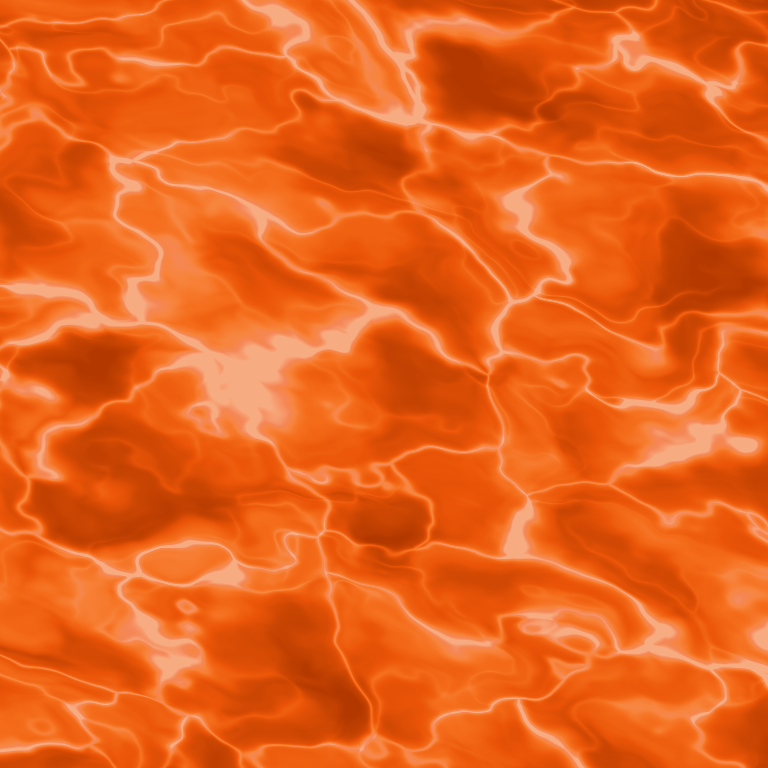
Write a Shadertoy shader that draws this texture.

```glsl
#define CELLS vec2(4.0, 6.4)     // vein cells across and up the canvas
#define SLANT 0.22               // downward tilt of the veins to the right
#define WARP 0.75                // bending of the veins, in cells
#define THIN 0.016               // narrowest vein falloff, in cells
#define THICK 0.085              // widest vein falloff, in cells
#define VEIN_HEAT 0.82
#define WISP_HEAT 0.34
#define BASE_HEAT 0.35
#define MOTTLE 1.15              // contrast of the cloudy ground

vec2 hash22(vec2 p) {
    vec3 q = fract(vec3(p.xyx) * vec3(0.1031, 0.1030, 0.0973));
    q += dot(q, q.yzx + 33.33);
    return fract((q.xx + q.yz) * q.zy);
}

float valueNoise(vec2 p) {
    vec2 cell = floor(p), f = fract(p);
    f = f * f * f * (f * (f * 6.0 - 15.0) + 10.0);
    float low = mix(hash22(cell).x, hash22(cell + vec2(1, 0)).x, f.x);
    float high = mix(hash22(cell + vec2(0, 1)).x, hash22(cell + vec2(1, 1)).x, f.x);
    return mix(low, high, f.y);
}

float fbm(vec2 p) {
    float sum = 0.0, weight = 0.53;
    for (int i = 0; i < 4; i++) {
        sum += weight * valueNoise(p);
        p = mat2(1.9, 0.5, -0.5, 1.9) * p + 17.3;
        weight *= 0.5;
    }
    return sum;
}

vec2 bend(vec2 p) {
    return vec2(fbm(p * 1.1 + 31.0), fbm(p * 1.1 + 73.0)) - 0.5;
}

// Distance to the nearest border between Voronoi cells
float borderDistance(vec2 p) {
    vec2 cell = floor(p), f = fract(p);
    vec2 nearest = vec2(0.0), nearestCell = vec2(0.0);
    float best = 8.0;
    for (int y = -1; y <= 1; y++)
    for (int x = -1; x <= 1; x++) {
        vec2 offset = vec2(x, y);
        vec2 toSeed = offset + hash22(cell + offset) - f;
        float d = dot(toSeed, toSeed);
        if (d < best) {
            best = d;
            nearest = toSeed;
            nearestCell = offset;
        }
    }
    float border = 8.0;
    for (int y = -2; y <= 2; y++)
    for (int x = -2; x <= 2; x++) {
        vec2 offset = nearestCell + vec2(x, y);
        vec2 toSeed = offset + hash22(cell + offset) - f;
        vec2 across = toSeed - nearest;
        if (dot(across, across) > 0.0001)
            border = min(border, dot(0.5 * (nearest + toSeed), normalize(across)));
    }
    return border;
}

// Thin bright curve along the middle level of a noise field
float wisp(vec2 p, float falloff) {
    float level = 2.0 * valueNoise(p) - 1.0;
    return exp(-sqrt(level * level + 0.0004) / falloff);
}

vec3 heatColor(float heat) {
    vec3 ramp[7] = vec3[7](
        vec3(0.70, 0.22, 0.00), vec3(0.79, 0.27, 0.01), vec3(0.92, 0.33, 0.03),
        vec3(0.96, 0.43, 0.11), vec3(0.97, 0.52, 0.24), vec3(0.96, 0.53, 0.34),
        vec3(0.97, 0.67, 0.50));
    float stops[7] = float[7](0.0, 0.2, 0.4, 0.6, 0.75, 0.87, 1.02);
    vec3 color = ramp[0];
    for (int i = 1; i < 7; i++) {
        float t = (heat - stops[i - 1]) / (stops[i] - stops[i - 1]);
        color = mix(color, ramp[i], clamp(t, 0.0, 1.0));
    }
    return color;
}

void mainImage(out vec4 fragColor, in vec2 fragCoord) {
    vec2 uv = fragCoord / iResolution.y;
    vec2 p = vec2(uv.x, uv.y + SLANT * uv.x) * CELLS + 5.0;
    vec2 warped = p + 2.0 * WARP * bend(p);

    // Main veins, swelling into pale patches in places
    float swell = smoothstep(0.35, 0.85, valueNoise(p * 1.9 + 11.0));
    float border = borderDistance(warped);
    float vein = exp(-sqrt(border * border + 0.0001) / mix(THIN, THICK, swell * swell));
    vein *= mix(0.65, 1.25, valueNoise(p * 1.4 + 47.0));

    // Fainter loops and streaks between the veins
    float gate = smoothstep(0.25, 0.75, valueNoise(p * 1.2 + 91.0));
    float wisps = wisp(warped * vec2(1.5, 1.8) + 7.0, 0.09) * gate;
    wisps += wisp(warped * vec2(2.6, 3.4) + 59.0, 0.14) * (1.0 - gate) * 0.7;

    // Cloudy ground, darkest deep inside the cells
    float ground = BASE_HEAT + MOTTLE * (fbm(warped * 1.3 + 23.0) - 0.5);
    ground -= 0.3 * (border - 0.17);
    ground += 0.09 * (fbm(warped * vec2(5.0, 9.0)) - 0.5);

    float heat = ground + VEIN_HEAT * vein + WISP_HEAT * wisps;
    fragColor = vec4(heatColor(heat), 1.0);
}
```
